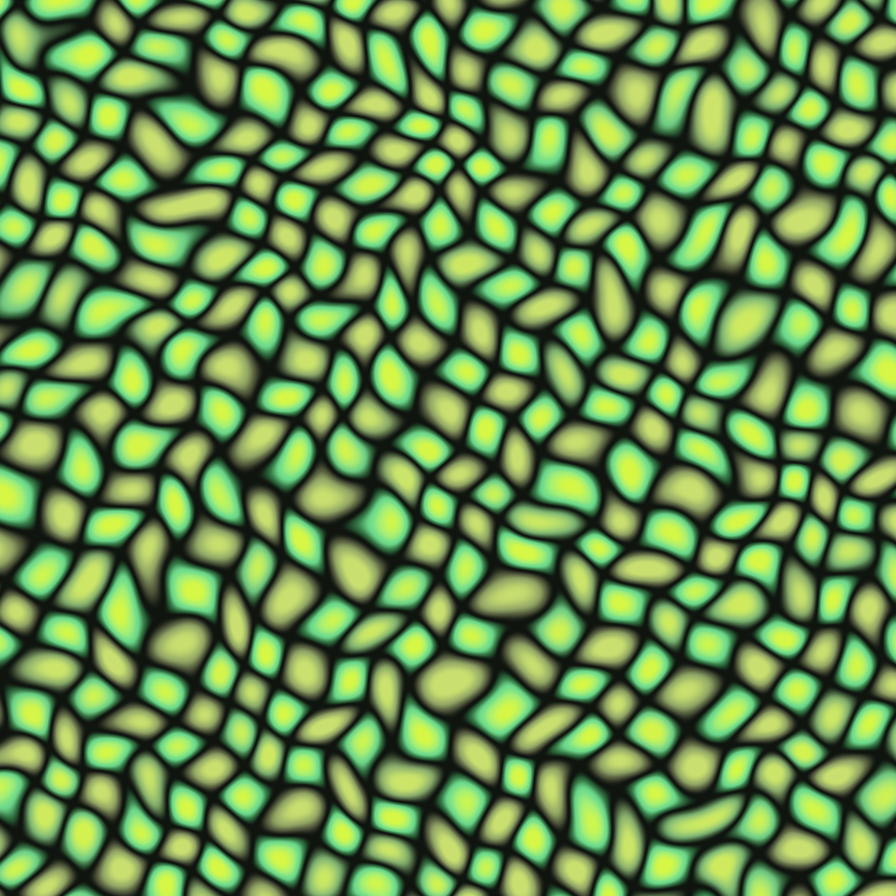
Reproduce this pattern procedurally as a three.js fragment shader.

```glsl
// Glowing reptile-like scales: a tilted lattice of cells, bent by gradient noise.
// The product of two sine waves gives each cell a soft dome with dark seams;
// alternating cells take a vivid green ramp or a duller khaki one.
varying vec2 vUv;

float hash(vec2 p) {
  vec3 q = fract(p.xyx * vec3(0.1031, 0.1030, 0.0973));
  q += dot(q, q.yzx + 33.33);
  return fract((q.x + q.y) * q.z);
}

vec2 gradientAt(vec2 cell) {
  float angle = 6.2832 * hash(cell + 71.0);
  return vec2(cos(angle), sin(angle));
}

float gradientNoise(vec2 p) {
  vec2 i = floor(p);
  vec2 f = p - i;
  vec2 w = f * f * f * (f * (f * 6.0 - 15.0) + 10.0);
  vec2 e = vec2(1.0, 0.0);
  float low = mix(dot(gradientAt(i), f), dot(gradientAt(i + e), f - e), w.x);
  float high = mix(dot(gradientAt(i + e.yx), f - e.yx), dot(gradientAt(i + 1.0), f - 1.0), w.x);
  return mix(low, high, w.y);
}

vec2 noisePair(vec2 p) {
  return vec2(gradientNoise(p), gradientNoise(p + vec2(37.4, 81.7)));
}

// Dark seam, teal rim, yellow heart
vec3 vividRamp(float s) {
  vec3 c = mix(vec3(0.06, 0.08, 0.06), vec3(0.14, 0.34, 0.19), smoothstep(0.02, 0.19, s));
  c = mix(c, vec3(0.43, 0.86, 0.55), smoothstep(0.12, 0.46, s));
  c = mix(c, vec3(0.65, 0.94, 0.46), smoothstep(0.42, 0.74, s));
  return mix(c, vec3(0.84, 0.97, 0.27), smoothstep(0.66, 1.0, s));
}

// Dark seam, brownish rim, straw heart
vec3 khakiRamp(float s) {
  vec3 c = mix(vec3(0.06, 0.08, 0.06), vec3(0.28, 0.30, 0.21), smoothstep(0.02, 0.28, s));
  c = mix(c, vec3(0.58, 0.66, 0.40), smoothstep(0.18, 0.58, s));
  return mix(c, vec3(0.79, 0.88, 0.44), smoothstep(0.48, 0.95, s));
}

void main() {
  // Tilted lattice, about nineteen cells across
  mat2 tilt = mat2(0.88, 0.47, -0.47, 0.88);
  vec2 grid = tilt * vUv * 19.0 + 40.0;

  // Slow drift, local bending, and a zigzag that alternates tall and flat cells
  vec2 bent = grid + 1.1 * noisePair(grid * 0.13) + 0.62 * noisePair(grid * 0.47 + 9.0);
  bent += 0.09 * cos(3.1416 * grid.yx);

  // Rounded dome per cell, zero along the seams
  vec2 id = floor(bent);
  vec2 wave = abs(sin(3.1416 * bent));
  float dome = wave.x * wave.y;

  // Mostly checkered hue, with some cells straying
  float parity = mod(id.x + id.y, 2.0);
  float stray = hash(id + 5.0);
  float vivid = smoothstep(0.22, 0.72, mix(parity, stray, 0.45));
  dome *= mix(0.88, 1.08, hash(id + 23.0));

  vec3 color = mix(khakiRamp(dome), vividRamp(dome), vivid);
  gl_FragColor = vec4(color, 1.0);
}
```
